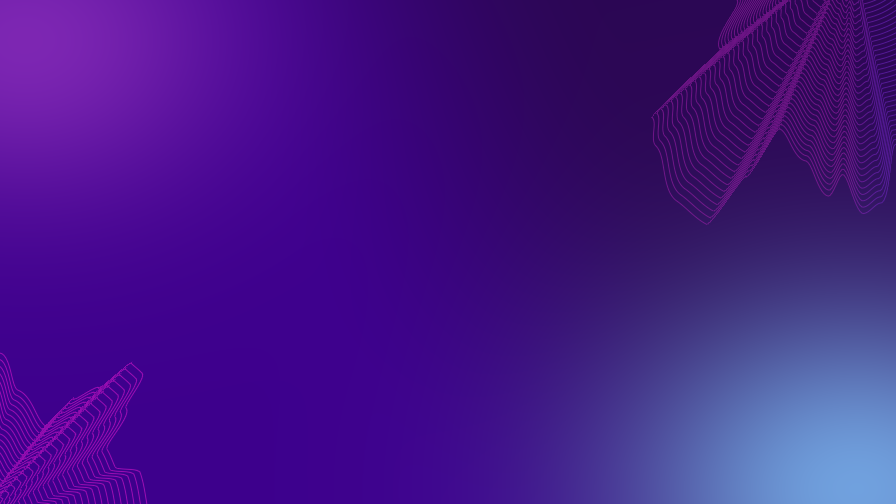
Write a Shadertoy shader that draws this background.

```glsl
// Soft elliptical light, 1 at its centre
float glow(vec2 p, vec2 centre, vec2 size) {
    vec2 d = (p - centre) / size;
    return exp(-dot(d, d));
}

// Nested contour lines of a lobed fan; knots hold (angle, outer radius)
float fanLines(vec2 offset, vec2 knots[14], float count) {
    float angle = atan(offset.x, offset.y);
    float outer = knots[0].y;
    for (int i = 1; i < 14; i++) {
        float blend = smoothstep(knots[i - 1].x, knots[i].x, angle);
        outer = mix(outer, knots[i].y, blend);
    }
    float level = count * length(offset) / outer;

    // Convert the level to a distance in canvas heights
    float pixel = 1.0 / iResolution.y;
    float slope = max(length(vec2(dFdx(level), dFdy(level))) / pixel, 0.001);
    float dist = abs(fract(level - 0.5) - 0.5) / slope;
    float line = 1.0 - smoothstep(0.0009 - pixel * 0.7, 0.0009 + pixel * 0.7, dist);
    return line * step(level, count + 0.4);
}

// Smooth violet field with a dark corner and two lights
vec3 backdrop(vec2 p) {
    float shade = smoothstep(0.4, 1.25, p.x + 0.45 * (p.y - 0.9));
    vec3 color = mix(vec3(0.24, 0.0, 0.55), vec3(0.17, 0.025, 0.33), shade);
    color = mix(color, vec3(0.49, 0.15, 0.70), glow(p, vec2(0.05, 0.92), vec2(0.42, 0.32)));
    return mix(color, vec3(0.44, 0.63, 0.87), glow(p, vec2(1.70, 0.03), vec2(0.48, 0.38)));
}

void mainImage(out vec4 fragColor, in vec2 fragCoord) {
    vec2 p = fragCoord / iResolution.y;
    vec3 color = backdrop(p);

    // Hanging fan, opening downwards
    vec2 upperKnots[14] = vec2[14](
        vec2(-1.14, 0.25), vec2(-0.915, 0.33), vec2(-0.864, 0.52), vec2(-0.78, 0.553),
        vec2(-0.605, 0.611), vec2(-0.485, 0.62), vec2(-0.432, 0.50), vec2(-0.38, 0.387),
        vec2(-0.215, 0.433), vec2(-0.094, 0.495), vec2(-0.04, 0.451), vec2(0.044, 0.528),
        vec2(0.113, 0.51), vec2(0.22, 0.40));
    float upper = fanLines(vec2(p.x - 1.69, 1.104 - p.y), upperKnots, 42.0);
    vec3 upperColor = mix(vec3(0.64, 0.12, 0.68), vec3(0.45, 0.15, 0.78),
                          smoothstep(1.66, 1.76, p.x));
    color = mix(color, upperColor, 0.6 * upper);

    // Rising fan, opening to the upper right
    vec2 lowerKnots[14] = vec2[14](
        vec2(0.0, 0.42), vec2(0.219, 0.373), vec2(0.38, 0.313), vec2(0.655, 0.278),
        vec2(0.688, 0.354), vec2(0.753, 0.405), vec2(0.779, 0.484), vec2(0.84, 0.486),
        vec2(0.915, 0.417), vec2(1.037, 0.34), vec2(1.147, 0.338), vec2(1.23, 0.38),
        vec2(1.40, 0.377), vec2(1.57, 0.37));
    float lower = fanLines(p + vec2(0.08, 0.065), lowerKnots, 30.0);
    color = mix(color, vec3(0.80, 0.08, 0.78), 0.7 * lower);

    fragColor = vec4(color, 1.0);
}
```
